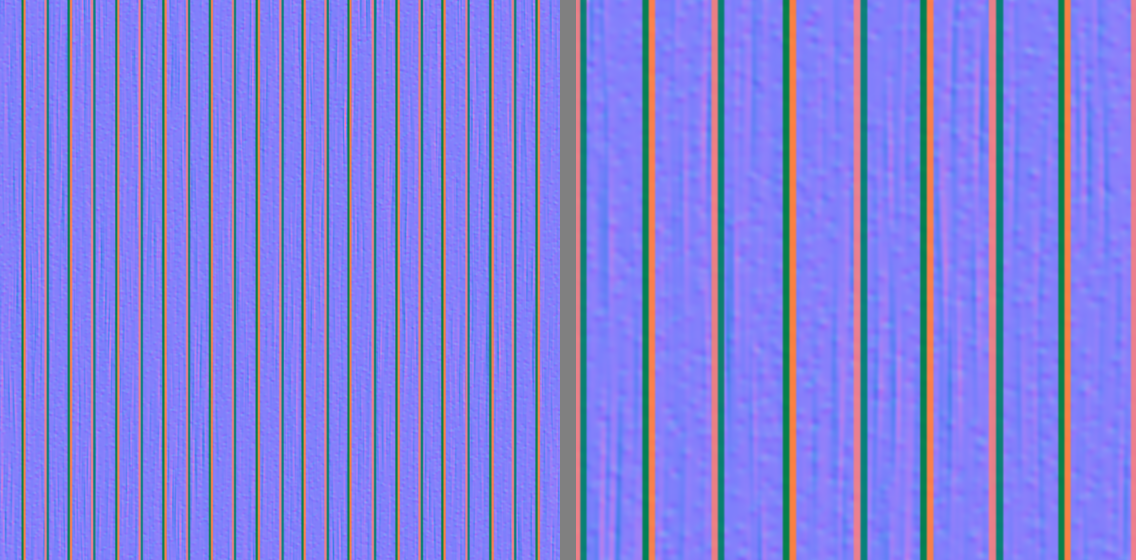
Left, the full canvas; right, a detail of the centre.
A Shadertoy shader for this texture map:

```glsl
// Normal map of grained vertical planks, twelve pairs split by beveled edges.

vec3 hash3(vec2 p) {
    vec3 q = vec3(dot(p, vec2(127.1, 311.7)), dot(p, vec2(269.5, 183.3)), dot(p, vec2(419.2, 371.9)));
    return fract(sin(q) * 43758.55);
}

// Cellular noise: slope of one randomly signed, rounded bump per cell.
vec2 bumpSlope(vec2 p, float seed) {
    vec2 cell = floor(p), slope = vec2(0.0);
    for (int y = -1; y <= 1; y++) {
        for (int x = -1; x <= 1; x++) {
            vec2 id = cell + vec2(x, y);
            vec3 rnd = hash3(id + seed);
            vec2 d = p - id - rnd.xy;
            slope += (rnd.z * 2.0 - 1.0) * d * exp(-7.0 * dot(d, d));
        }
    }
    return slope * 6.0;
}

// Long fibers in drifting patches, over a fine rough surface.
vec2 grainSlope(vec2 uv) {
    float patches = 0.65 + 0.35 * sin(uv.x * 61.0 + 2.0 * sin(uv.y * 7.0 + uv.x * 23.0));
    float sway = 0.0008 * sin(uv.y * 19.0 + uv.x * 40.0);
    vec2 fibers = bumpSlope(vec2(uv.x + sway, uv.y) * vec2(165.0, 8.0), 3.0);
    vec2 strands = bumpSlope(uv * vec2(100.0, 4.0), 57.0);
    vec2 rough = bumpSlope(uv * vec2(120.0, 135.0), 91.0);
    return vec2((fibers.x * 0.42 + strands.x * 0.2) * patches, 0.0) + rough * vec2(0.12, 0.13);
}

void mainImage(out vec4 fragColor, in vec2 fragCoord) {
    vec2 uv = fragCoord / iResolution.xy;
    vec2 slope = grainSlope(uv);
    vec3 color = vec3(0.515 + 0.5 * slope.x, 0.5 + 0.5 * slope.y, 0.985 - 0.4 * dot(slope, slope));

    // Edges alternate between ridge and groove, each slightly off its place.
    float edge = floor(uv.x * 24.0 + 0.5);
    vec3 rnd = hash3(vec2(edge, 7.0));
    float d = uv.x * 24.0 - edge - 0.02 - (rnd.x - 0.5) * 0.09;
    float blur = 0.012 + 16.0 / iResolution.x;
    bool ridge = mod(edge, 2.0) > 0.5;
    vec3 left = ridge ? vec3(0.02, 0.50, 0.32) : vec3(0.92, 0.50, 0.55);
    vec3 right = ridge ? vec3(0.98, 0.50, 0.29) : vec3(0.04, 0.50, 0.47);
    vec3 bevel = mix(left, right, smoothstep(-blur, blur, d));
    bevel += vec3(slope * 0.12, (rnd.y - 0.5) * 0.08);

    // The outer border carries no edge.
    float inside = step(0.5, edge) * step(edge, 23.5);
    float halfWidth = 0.097 + (rnd.z - 0.5) * 0.018;
    float mask = inside * (1.0 - smoothstep(halfWidth - blur, halfWidth + blur, abs(d)));
    fragColor = vec4(clamp(mix(color, bevel, mask), 0.0, 1.0), 1.0);
}
```
